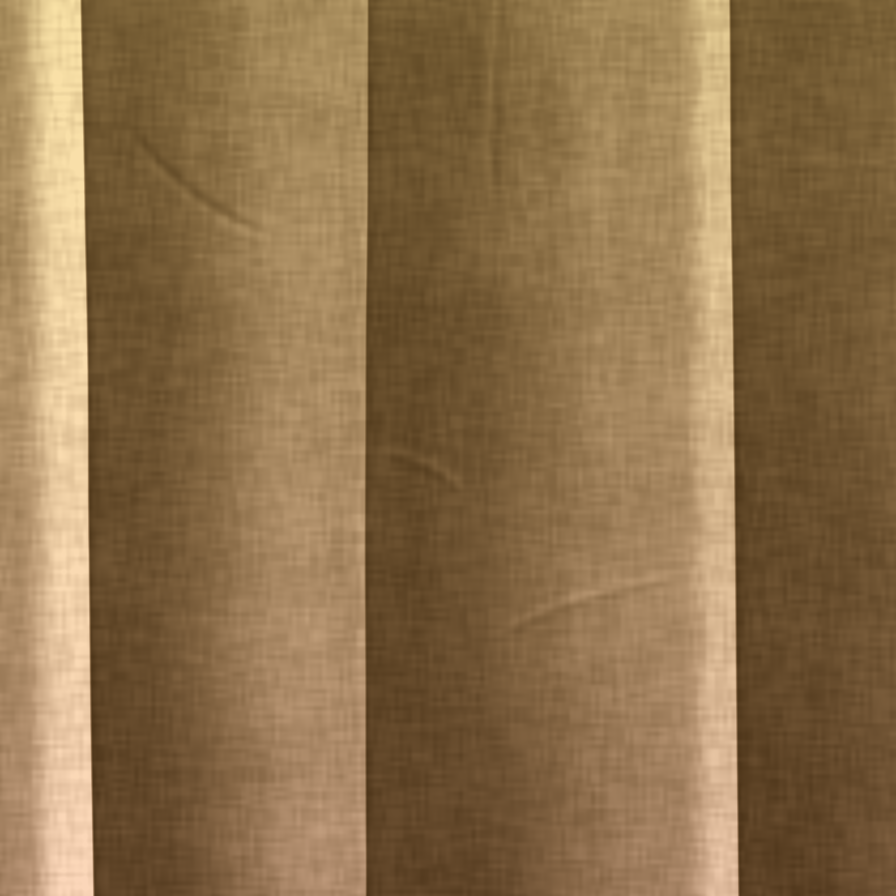
This texture is drawn by a Shadertoy shader. Its source:

```glsl
const vec3 SHADOW = vec3(0.37, 0.275, 0.15);
const vec3 MID    = vec3(0.52, 0.41, 0.265);
const vec3 LIGHT  = vec3(0.71, 0.59, 0.44);
const vec3 PEAK   = vec3(0.94, 0.83, 0.67);
const vec3 TOP_TINT    = vec3(1.00, 1.02, 0.92);
const vec3 BOTTOM_TINT = vec3(1.01, 0.97, 1.03);

const float FIRST_EDGE = -0.20;
const float EDGE_SOFTNESS = 0.0018;
const float SEAM_WIDTH = 0.006;
const float SEAM_DEPTH = 0.20;
const float CREST_SPREAD = 0.20;
const float WEAVE_DEPTH = 0.10;
const float STREAK_DEPTH = 0.13;
const float BLOTCH_DEPTH = 0.12;
const float CREASE_WIDTH = 0.006;

// Folds: right edge, lean from bottom to top, body tone, crest tone
const int FOLD_COUNT = 4;
const vec4 FOLDS[FOLD_COUNT] = vec4[](
    vec4(0.098, -0.013, 0.58, 0.42),
    vec4(0.409,  0.002, 0.58, 0.06),
    vec4(0.820, -0.010, 0.55, 0.32),
    vec4(1.200,  0.000, 0.34, 0.20));

// Creases: start and end points, then bend and strength
const int CREASE_COUNT = 5;
const vec4 CREASE_ENDS[CREASE_COUNT] = vec4[](
    vec4(0.14, 0.87, 0.32, 0.735),
    vec4(0.415, 0.50, 0.53, 0.44),
    vec4(0.535, 0.285, 0.78, 0.362),
    vec4(0.83, 0.822, 1.02, 0.82),
    vec4(0.545, 0.74, 0.555, 1.05));
const vec2 CREASE_SHAPE[CREASE_COUNT] = vec2[](
    vec2(-0.020, -0.13), vec2(0.016, 0.10), vec2(0.014, 0.10),
    vec2(0.0, 0.06), vec2(0.004, 0.09));

float hash(vec2 p) {
    vec3 q = fract(vec3(p.xyx) * 0.1031);
    q += dot(q, q.yzx + 33.33);
    return fract((q.x + q.y) * q.z);
}

float noise(vec2 p) {
    vec2 i = floor(p), f = fract(p);
    f = f * f * (3.0 - 2.0 * f);
    return mix(mix(hash(i), hash(i + vec2(1, 0)), f.x),
               mix(hash(i + vec2(0, 1)), hash(i + vec2(1, 1)), f.x), f.y);
}

float fbm(vec2 p) {
    float sum = 0.0, amp = 0.5;
    for (int i = 0; i < 4; i++) {
        sum += amp * noise(p);
        p = p * 2.03 + 17.1;
        amp *= 0.5;
    }
    return sum / 0.9375;
}

// Tone of overlapping folds, each rising from shadow to a lit right edge
float foldTone(vec2 p, float soft) {
    float tone = 0.0, left = FIRST_EDGE;
    for (int i = 0; i < FOLD_COUNT; i++) {
        vec4 fold = FOLDS[i];
        float right = fold.x + fold.y * (p.y - 0.5) + 0.003 * (noise(vec2(p.y * 5.0, fold.x * 90.0)) - 0.5);
        float u = (p.x - left) / (right - left);
        float wander = 0.10 * (noise(vec2(p.y * 3.0, float(i) * 7.0)) - 0.5);
        float ramp = smoothstep(0.16, 0.78, u + wander);
        float crestWidth = CREST_SPREAD * fold.w;
        float crest = smoothstep(crestWidth, 0.35 * crestWidth, right - p.x);
        float shade = mix(0.06 + 0.20 * (p.y - 0.4), fold.z, ramp) + fold.w * crest;
        shade -= SEAM_DEPTH * exp(-max(p.x - left, 0.0) / SEAM_WIDTH);
        tone = mix(tone, shade, smoothstep(-soft, soft, p.x - left));
        left = right;
    }
    return tone;
}

// Bent ridges, lit on the crest and shaded along one side
float creaseTone(vec2 p) {
    float tone = 0.0;
    for (int i = 0; i < CREASE_COUNT; i++) {
        vec2 a = CREASE_ENDS[i].xy, span = CREASE_ENDS[i].zw - a;
        float len = length(span);
        vec2 along = span / len;
        float t = dot(p - a, along) / len;
        float bend = CREASE_SHAPE[i].x * 4.0 * t * (1.0 - t);
        float d = (dot(p - a, vec2(-along.y, along.x)) - bend) / CREASE_WIDTH;
        float fade = smoothstep(0.0, 0.25, t) * smoothstep(1.0, 0.75, t);
        float ridge = exp(-d * d) - 0.6 * exp(-(d + 1.6) * (d + 1.6));
        tone += CREASE_SHAPE[i].y * fade * ridge;
    }
    return tone;
}

// Crossed threads, long vertical streaks and soft blotches
float clothTone(vec2 p) {
    float threads = noise(p * vec2(45.0, 210.0)) + noise(p * vec2(210.0, 45.0) + 31.0) - 1.0;
    float streaks = fbm(p * vec2(24.0, 2.5) + 5.0) - 0.5;
    float blotches = fbm(p * vec2(9.0, 14.0) + 11.0) - 0.5;
    return WEAVE_DEPTH * threads + STREAK_DEPTH * streaks + BLOTCH_DEPTH * blotches;
}

void mainImage(out vec4 fragColor, in vec2 fragCoord) {
    vec2 uv = fragCoord / iResolution.xy;
    float soft = max(EDGE_SOFTNESS, 0.75 / iResolution.x);
    float tone = foldTone(uv, soft) + creaseTone(uv) + clothTone(uv);

    // Tone to colour, in three equal steps
    float t = 3.0 * clamp(tone, -0.15, 1.05);
    vec3 color = mix(SHADOW, MID, min(t, 1.0));
    color = mix(color, LIGHT, clamp(t - 1.0, 0.0, 1.0));
    color = mix(color, PEAK, max(t - 2.0, 0.0));
    color *= mix(BOTTOM_TINT, TOP_TINT, uv.y);
    fragColor = vec4(clamp(color, 0.0, 1.0), 1.0);
}
```
